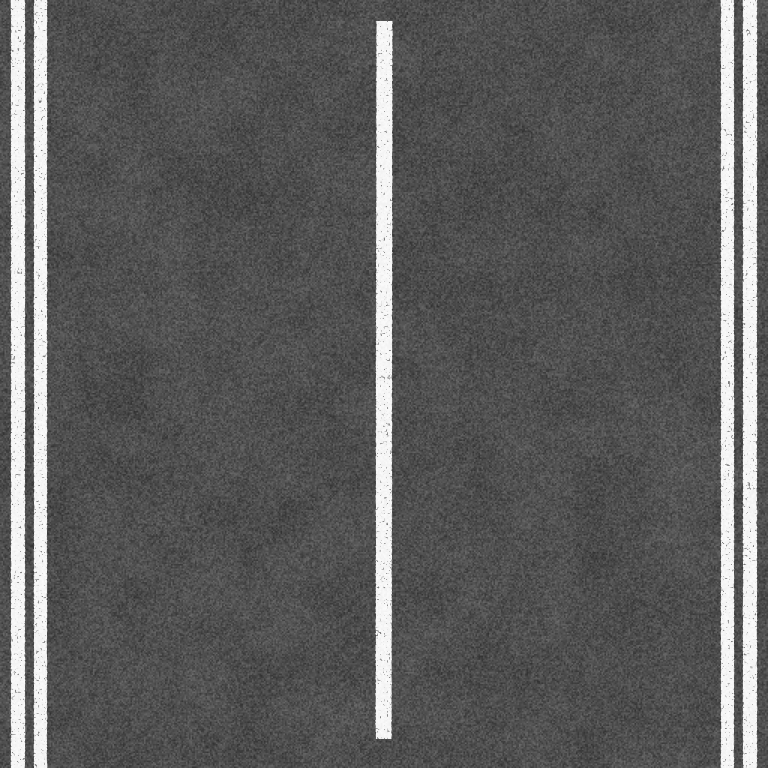
Reproduce this texture procedurally as a Shadertoy shader.

```glsl
#define ASPHALT 0.308
#define PAINT 0.985
#define GRAIN_CELLS 512.0
#define GRAIN_AMOUNT 0.11
#define MOTTLE_AMOUNT 0.075
#define WEAR_AMOUNT 0.5
#define EDGE_JITTER 0.0012
#define OUTER_LINE vec2(0.0143, 0.0326)
#define INNER_LINE vec2(0.0443, 0.0612)
#define CENTER_HALF_WIDTH 0.0104
#define CENTER_SPAN vec2(0.0378, 0.9727)

// Integer hash, 0 to 1
float hash(vec2 cell, uint seed) {
    uvec2 q = uvec2(ivec2(cell) + 4096);
    uint h = q.x * 1597334677u ^ q.y * 3812015801u ^ seed * 2654435769u;
    h = (h ^ (h >> 16)) * 2246822519u;
    h = (h ^ (h >> 13)) * 3266489917u;
    return float((h ^ (h >> 16)) >> 8) / 16777216.0;
}

// Smooth noise with its lattice points at cell centers
float valueNoise(vec2 p, uint seed) {
    p -= 0.5;
    vec2 cell = floor(p);
    vec2 f = fract(p);
    f = f * f * (3.0 - 2.0 * f);
    float low = mix(hash(cell, seed), hash(cell + vec2(1, 0), seed), f.x);
    float high = mix(hash(cell + vec2(0, 1), seed), hash(cell + vec2(1, 1), seed), f.x);
    return mix(low, high, f.y);
}

// Broad uneven patches, centered on zero
float mottle(vec2 uv) {
    float sum = 0.0;
    float weight = 0.5;
    float frequency = 20.0;
    for (uint octave = 0u; octave < 4u; octave++) {
        sum += weight * (valueNoise(uv * frequency, 10u + octave) - 0.5);
        weight *= 0.55;
        frequency *= 2.1;
    }
    return sum;
}

// Antialiased coverage of the interval span.x to span.y
float band(float x, vec2 span, float pixel) {
    float inside = min(x - span.x, span.y - x);
    return clamp(inside / pixel + 0.5, 0.0, 1.0);
}

void mainImage(out vec4 fragColor, in vec2 fragCoord) {
    vec2 uv = fragCoord / iResolution.xy;
    vec2 pixel = 1.0 / iResolution.xy;
    vec2 grainPos = uv * GRAIN_CELLS;

    // Stone grain over soft patches
    float grain = valueNoise(grainPos, 1u) + valueNoise(grainPos, 2u) - 1.0;
    float road = ASPHALT + GRAIN_AMOUNT * grain + MOTTLE_AMOUNT * mottle(uv);

    // Mirrored double side lines and a central stroke, with rough edges
    float x = uv.x + EDGE_JITTER * (valueNoise(grainPos, 3u) - 0.5);
    float side = min(x, 1.0 - x);
    float lines = band(side, OUTER_LINE, pixel.x) + band(side, INNER_LINE, pixel.x);
    float lean = 0.0012 * (uv.y - 0.5);
    float stroke = band(x - 0.5 - lean, vec2(-1, 1) * CENTER_HALF_WIDTH, pixel.x);
    lines += stroke * band(uv.y, CENTER_SPAN, pixel.y);

    // Paint worn away in fine specks
    float speck = valueNoise(grainPos, 4u);
    float wear = smoothstep(0.72, 1.0, speck);
    float paint = PAINT - 0.04 * valueNoise(grainPos, 5u) - WEAR_AMOUNT * wear * wear;

    fragColor = vec4(vec3(mix(road, paint, clamp(lines, 0.0, 1.0))), 1.0);
}
```
